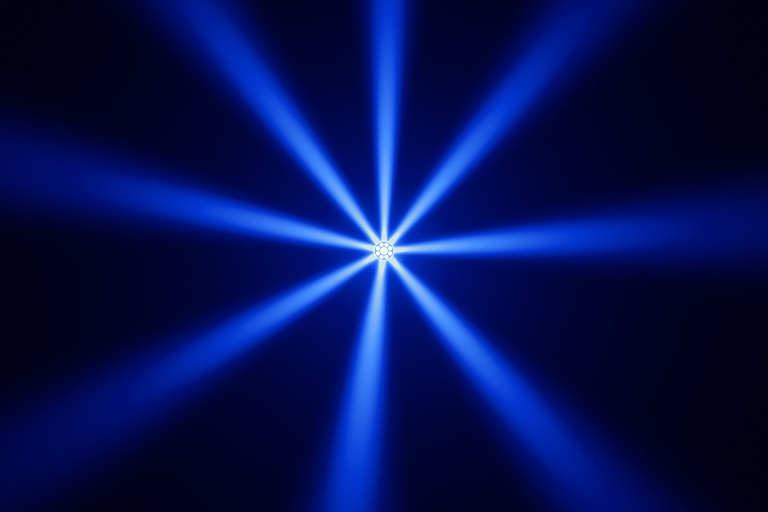
A WebGL 2 fragment shader for this background:

```glsl
#version 300 es
precision highp float;
// Eight soft blue light beams fan out from a small round lamp in the dark.
// Each beam is a cone with a smooth cross profile; its energy fades with
// distance and is turned into colour by a ramp from night blue to white.

#define LAMP_CENTRE vec2(0.0, 0.010)
#define LAMP_RADIUS 0.019
#define LENS_RING 0.0128
#define LENS_SIZE 0.0042
#define BEAM_FADE 1.2
#define BEAM_SOFTNESS 2.4
#define GLOW_LEVEL 0.65
#define GLOW_FADE 4.0
#define GRAIN 0.008
#define SPECK_CELLS 42.0

uniform vec2 u_resolution;
out vec4 fragColor;

const float TAU = 6.2831853;

// Beam: direction in degrees, spread, reach
const vec3 BEAMS[8] = vec3[8](
  vec3(4.0, 0.118, 1.03), vec3(50.0, 0.130, 1.02),
  vec3(89.0, 0.097, 1.30), vec3(127.3, 0.125, 1.15),
  vec3(167.0, 0.118, 1.02), vec3(210.0, 0.130, 0.95),
  vec3(262.3, 0.155, 1.25), vec3(311.2, 0.148, 1.08));

// Colours at evenly spaced energy levels
const vec3 RAMP[6] = vec3[6](
  vec3(0.0, 0.0, 0.03), vec3(0.0, 0.02, 0.25), vec3(0.0, 0.06, 0.46),
  vec3(0.01, 0.21, 0.82), vec3(0.27, 0.55, 1.0), vec3(0.80, 0.90, 0.92));

float hash(vec2 p) {
  return fract(sin(dot(p, vec2(127.1, 311.7))) * 43758.5453);
}

vec3 energyColour(float energy) {
  float level = clamp(energy, 0.0, 1.0) * 5.0;
  int i = min(int(level), 4);
  return mix(RAMP[i], RAMP[i + 1], level - float(i));
}

// Cross profile of a cone starting at the lamp
float beamProfile(vec2 p, float angle, float spread) {
  vec2 dir = vec2(cos(angle), sin(angle));
  float along = dot(p, dir);
  float side = abs(p.x * dir.y - p.y * dir.x);
  float width = spread * max(along, 0.0) + 0.003;
  return exp(-pow(side / width, BEAM_SOFTNESS)) * smoothstep(0.0, 0.01, along);
}

// Soft-edged disc coverage
float disc(float dist, float radius, float blur) {
  return 1.0 - smoothstep(radius - blur, radius + blur, dist);
}

// Ring of lenses around a bright core, with a thin rim
float lampLight(vec2 p, float r, float blur) {
  float sector = TAU / 8.0;
  float a = mod(atan(p.y, p.x), sector) - 0.5 * sector;
  vec2 q = r * vec2(cos(a), sin(a));
  float lenses = disc(length(q - vec2(LENS_RING, 0.0)), LENS_SIZE, blur);
  float core = disc(r, 0.0075, blur);
  float rim = disc(abs(r - LAMP_RADIUS), 0.0012, blur);
  return max(max(lenses, core), 0.75 * rim);
}

// Sparse dim dust near the beams
float dust(vec2 p, float blur) {
  vec2 cell = floor(p * SPECK_CELLS);
  vec2 spot = 0.2 + 0.6 * vec2(hash(cell + 3.1), hash(cell + 8.7));
  float d = length(fract(p * SPECK_CELLS) - spot) / SPECK_CELLS;
  return disc(d, 0.001, blur) * step(0.985, hash(cell));
}

void main() {
  float pixel = 1.0 / u_resolution.y;
  vec2 p = (gl_FragCoord.xy - 0.5 * u_resolution) * pixel - LAMP_CENTRE;
  float r = length(p);

  // Haze around the lamp, then the beams over it
  float glow = GLOW_LEVEL * exp(-GLOW_FADE * r) + 0.02;
  float energy = glow;
  for (int i = 0; i < 8; i++) {
    vec3 beam = BEAMS[i];
    float power = exp(-(BEAM_FADE * r + 0.5 * r * r) / beam.z);
    float profile = beamProfile(p, radians(beam.x), beam.y);
    energy = max(energy, mix(glow, power, profile));
  }
  energy += 0.35 * exp(-r * r / 0.0009);
  energy += 0.08 * dust(p, pixel);
  vec3 colour = energyColour(energy);

  // Lamp face: blue gaps between white lenses
  float blur = max(0.0008, 0.6 * pixel);
  float face = disc(r, LAMP_RADIUS, blur);
  colour = mix(colour, vec3(0.40, 0.62, 0.95), 0.7 * face);
  colour = mix(colour, vec3(0.98, 1.0, 0.98), lampLight(p, r, blur));

  // Fine grain at a fixed scale
  colour += GRAIN * (hash(floor(p * 340.0)) - 0.5);
  fragColor = vec4(clamp(colour, 0.0, 1.0), 1.0);
}
```
